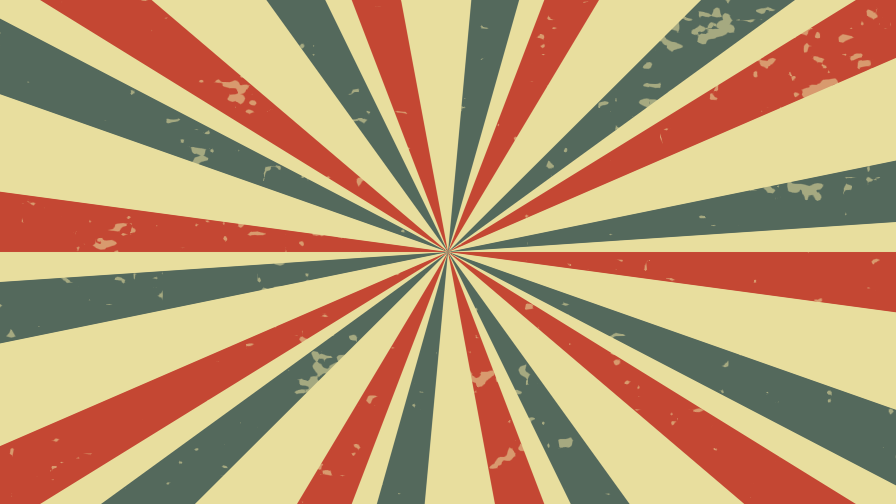
Give the GLSL for this background, as a Shadertoy shader.

```glsl
const float TAU = 6.2831853;
const float RAY_PAIRS = 10.0;
const float STRETCH = 1.176;   // vertical scale that widens the fan sideways

const vec3 CREAM = vec3(0.91, 0.87, 0.62);
const vec3 RED = vec3(0.77, 0.28, 0.20);
const vec3 GREEN = vec3(0.33, 0.41, 0.36);

float hash(vec2 p) {
    return fract(sin(dot(p, vec2(127.1, 311.7))) * 43758.5453);
}

// Linear value noise keeps the flakes angular
float noise(vec2 p) {
    vec2 cell = floor(p);
    vec2 f = fract(p);
    float low = mix(hash(cell), hash(cell + vec2(1.0, 0.0)), f.x);
    float high = mix(hash(cell + vec2(0.0, 1.0)), hash(cell + 1.0), f.x);
    return mix(low, high, f.y);
}

// Repeated wedge; centre and width are fractions of one period
float rayMask(vec2 p, float centre, float width, float blur) {
    float turn = atan(p.y, p.x) / TAU * RAY_PAIRS;
    float offset = abs(fract(turn - centre + 0.5) - 0.5);
    float edge = length(p) * (0.5 * width - offset) * TAU / RAY_PAIRS;
    return smoothstep(-blur, blur, edge);
}

// Flaked paint, dense inside broad clumps and sparse elsewhere
float wearMask(vec2 p) {
    float clump = smoothstep(0.5, 0.88, noise(p * 7.0 + 3.7));
    vec2 warp = vec2(noise(p * 60.0), noise(p * 60.0 + 17.0)) - 0.5;
    float coarse = noise(p * vec2(38.0, 54.0) + warp * 0.8 + 20.0);
    float fine = noise(p * vec2(90.0, 115.0) + 50.0);
    float flake = mix(coarse, fine, 0.35) - mix(0.83, 0.63, clump);
    float blur = max(0.7 * fwidth(flake), 0.001);
    return smoothstep(-blur, blur, flake);
}

void mainImage(out vec4 fragColor, in vec2 fragCoord) {
    vec2 p = (fragCoord - 0.5 * iResolution.xy) / iResolution.y;
    vec2 fan = p * vec2(1.0, STRETCH);
    float blur = 0.7 / iResolution.y;

    // Paired rays, each a quarter of the period wide
    float redRay = rayMask(fan, -0.125, 0.25, blur);
    float greenRay = rayMask(fan, 0.25, 0.25, blur);
    vec3 color = mix(CREAM, RED, redRay);
    color = mix(color, GREEN, greenRay);

    // Cream showing through the worn paint
    color = mix(color, CREAM, 0.55 * wearMask(p));
    fragColor = vec4(color, 1.0);
}
```
